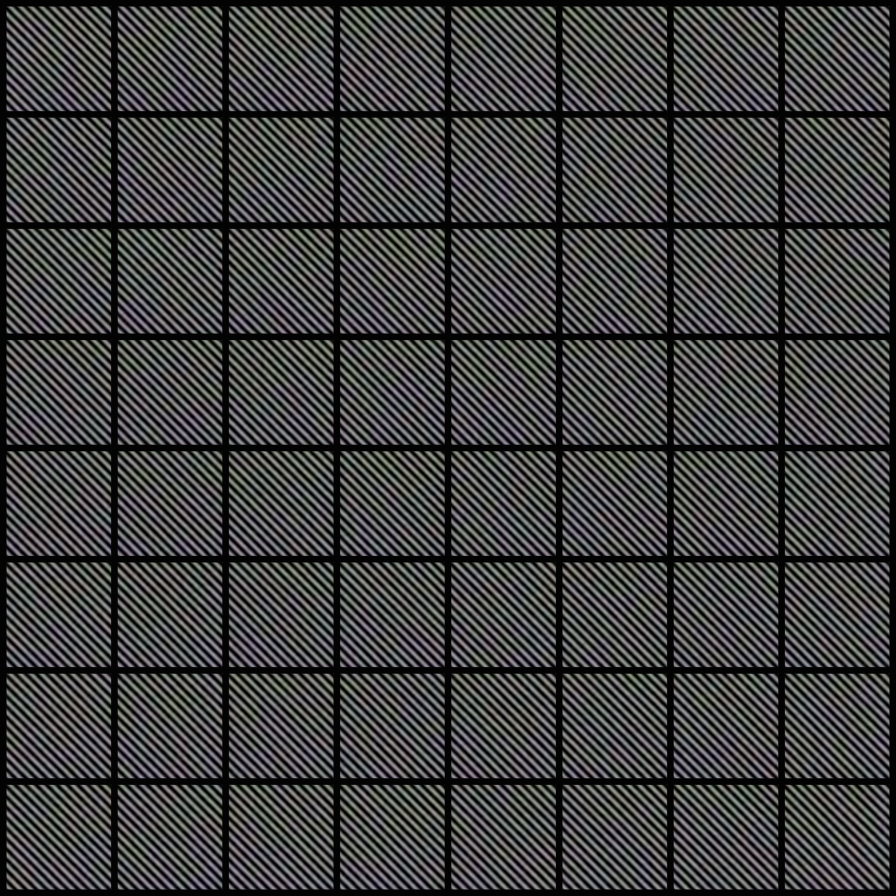
Write a Shadertoy shader that draws this pattern.

```glsl
// Dark square panels of diagonal pinstripes, parted by a black grid.
#define PITCH 0.1241
#define PANELS 8.0
#define LINE_HALF_WIDTH 0.0037
#define STRIPES_PER_PANEL (32.0 / 3.0)
#define STRIPE_PHASE 0.0
#define LINE_COLOR vec3(0.012)
#define MEAN_GRAY 0.288
#define STRIPE_CONTRAST 0.28
#define GRAIN 0.08
#define TINT 0.055
#define TINT_SCALE 64.0

float hash(vec2 p) {
    return fract(sin(dot(p, vec2(127.1, 311.7))) * 43758.5453);
}

// Smooth value noise in 0..1
float noise(vec2 p) {
    vec2 i = floor(p);
    vec2 f = fract(p);
    f = f * f * (3.0 - 2.0 * f);
    float low = mix(hash(i), hash(i + vec2(1.0, 0.0)), f.x);
    float high = mix(hash(i + vec2(0.0, 1.0)), hash(i + 1.0), f.x);
    return mix(low, high, f.y);
}

// Soft falling diagonal stripes, restarting in each panel
float stripes(vec2 cell, float pixel) {
    float wave = cos(6.2831853 * ((cell.x + cell.y) * STRIPES_PER_PANEL - STRIPE_PHASE));
    // Fade to the mean tone when the stripes are too fine to resolve
    float resolved = smoothstep(1.4, 2.0, PITCH / (STRIPES_PER_PANEL * pixel));
    return MEAN_GRAY + STRIPE_CONTRAST * wave * resolved;
}

// Faint green and violet blotches, greener toward the top of each panel
vec3 blotches(vec2 uv, float height) {
    float violet = noise(uv * TINT_SCALE) - 0.5 - 0.35 * (height - 0.5);
    float blue = noise(uv * TINT_SCALE + 37.0) - 0.5 - 0.35 * (height - 0.5);
    return TINT * (violet * vec3(0.6, -0.5, 0.6) + blue * vec3(-0.3, -0.1, 0.8));
}

void mainImage(out vec4 fragColor, in vec2 fragCoord) {
    float pixel = 1.0 / min(iResolution.x, iResolution.y);
    vec2 uv = (fragCoord - 0.5 * iResolution.xy) * pixel + 0.5;

    // Panel coordinates, with a grid line through the canvas centre
    vec2 cell = fract((uv - 0.5) / PITCH);
    vec2 toLine = min(cell, 1.0 - cell) * PITCH;
    // Everything beyond the outermost lines stays black
    vec2 toBorder = 0.5 * PANELS * PITCH - abs(uv - 0.5);
    toLine = min(toLine, toBorder);
    float gridDistance = min(toLine.x, toLine.y) - LINE_HALF_WIDTH;

    // Striped cloth with grain and colour variation
    float grain = GRAIN * (noise(uv * 256.0 + 11.0) - 0.5);
    vec3 cloth = vec3(stripes(cell, pixel) + grain) + blotches(uv, cell.y);

    // Black grid lines over the cloth
    float panel = smoothstep(-0.75 * pixel, 0.75 * pixel, gridDistance);
    fragColor = vec4(mix(LINE_COLOR, max(cloth, 0.0), panel), 1.0);
}
```
